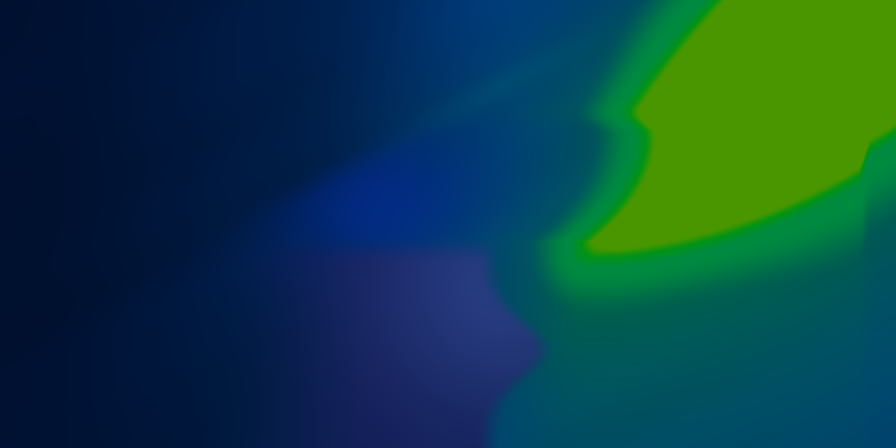
A WebGL 1 fragment shader for this background:

```glsl
precision highp float;
// Soft abstract aurora: a lime blob with a green halo over navy, blue and violet.

uniform vec2 u_resolution;

const vec3 NAVY = vec3(0.0, 0.065, 0.19);
const vec3 DEEP = vec3(0.0, 0.115, 0.29);
const vec3 BLUE = vec3(0.0, 0.22, 0.49);
const vec3 ROYAL = vec3(0.01, 0.15, 0.57);
const vec3 TEAL = vec3(0.0, 0.42, 0.25);
const vec3 EMERALD = vec3(0.0, 0.54, 0.25);
const vec3 GREEN = vec3(0.0, 0.58, 0.06);
const vec3 LIME = vec3(0.29, 0.59, 0.0);
const vec3 PLUM = vec3(0.08, 0.11, 0.34);
const vec3 VIOLET = vec3(0.17, 0.23, 0.51);

float hash(vec2 p) {
  return fract(sin(dot(p, vec2(127.1, 311.7))) * 43758.5453);
}

float noise(vec2 p) {
  vec2 i = floor(p);
  vec2 f = fract(p);
  f = f * f * (3.0 - 2.0 * f);
  float low = mix(hash(i), hash(i + vec2(1.0, 0.0)), f.x);
  float high = mix(hash(i + vec2(0.0, 1.0)), hash(i + 1.0), f.x);
  return mix(low, high, f.y);
}

float smoothMax(float a, float b, float k) {
  float h = max(k - abs(a - b), 0.0) / k;
  return max(a, b) + h * h * k * 0.25;
}

// Elliptical falloff around a centre
float glow(vec2 p, vec2 centre, vec2 radius) {
  vec2 q = (p - centre) / radius;
  return exp(-dot(q, q));
}

// Left side of the blob: a bulge, a notch, then a diagonal
float leftEdge(float y) {
  float d = 0.69 - max(y, 0.46);
  float u = y - 0.76;
  float bulge = 1.452 - 2.7 * d * d;
  float diagonal = 1.419 + 0.66 * u + 0.55 * u * u;
  return mix(bulge, diagonal, smoothstep(0.70, 0.765, y));
}

// Underside of the blob: a rising curve with a step near the right
float lowerEdge(float x) {
  float d = max(x - 1.38, 0.0);
  return 0.435 + 0.1 * d + 0.44 * d * d + 0.05 * smoothstep(1.915, 1.945, x);
}

// Navy to blue, with slanted light
vec3 backdrop(vec2 p) {
  vec3 color = mix(NAVY, DEEP, smoothstep(0.0, 0.85, p.x));
  color = mix(color, BLUE, smoothstep(0.65, 1.2, p.x));

  float ridge = p.y - (0.531 + 0.51 * (p.x - 0.573));
  float below = 1.0 - smoothstep(-0.04, 0.04, ridge);
  color = mix(color, ROYAL, 0.8 * below * glow(p, vec2(0.88, 0.53), vec2(0.24, 0.17)));

  float along = glow(vec2(p.x, 0.0), vec2(1.12, 0.0), vec2(0.22, 1.0));
  color += vec3(0.0, 0.045, 0.01) * along * exp(-pow(ridge / 0.035, 2.0));
  float streaks = noise(vec2(p.x * 2.0, ridge * 9.0)) - 0.5;
  return color * (1.0 + 0.12 * streaks);
}

// Violet patch with a sharp right side and a faded left side
float violetMask(vec2 p) {
  float right = 1.09 + 0.12 * exp(-pow((p.y - 0.22) / 0.09, 2.0));
  float top = 1.0 - smoothstep(0.41, 0.475, p.y);
  float side = 1.0 - smoothstep(right - 0.03, right + 0.03, p.x);
  return top * side * smoothstep(0.48, 0.85, p.x);
}

void main() {
  vec2 p = gl_FragCoord.xy / u_resolution.y;
  p.x *= 2.0 * u_resolution.y / u_resolution.x;

  // Signed offsets from the two sides of the blob
  float left = (leftEdge(p.y) - p.x) * 0.85;
  float below = (lowerEdge(p.x) - p.y) * 0.95;
  float blob = smoothMax(left, below, 0.03);
  vec2 outside = max(vec2(left, below), 0.0);

  vec3 color = backdrop(p);
  color = mix(color, TEAL, exp(-length(outside * vec2(6.0, 2.2))));

  // Violet patch, brightest at its upper right
  float lit = glow(p, vec2(1.12, 0.36), vec2(0.3, 0.28));
  color = mix(color, mix(PLUM, VIOLET, lit), 0.9 * violetMask(p));

  // Halo widening toward the top and the right
  float leftScale = mix(1.0, 0.7, smoothstep(0.75, 1.0, p.y));
  float lowScale = mix(0.85, 0.55, smoothstep(1.5, 2.0, p.x));
  float halo = length(outside * vec2(leftScale, lowScale));
  color = mix(color, EMERALD, 1.0 - smoothstep(0.03, 0.115, halo));

  // Bright rim and flat lime core
  color = mix(color, GREEN, 1.0 - smoothstep(0.0, 0.035, blob));
  color = mix(color, LIME, 1.0 - smoothstep(-0.012, 0.012, blob));

  gl_FragColor = vec4(color, 1.0);
}
```
